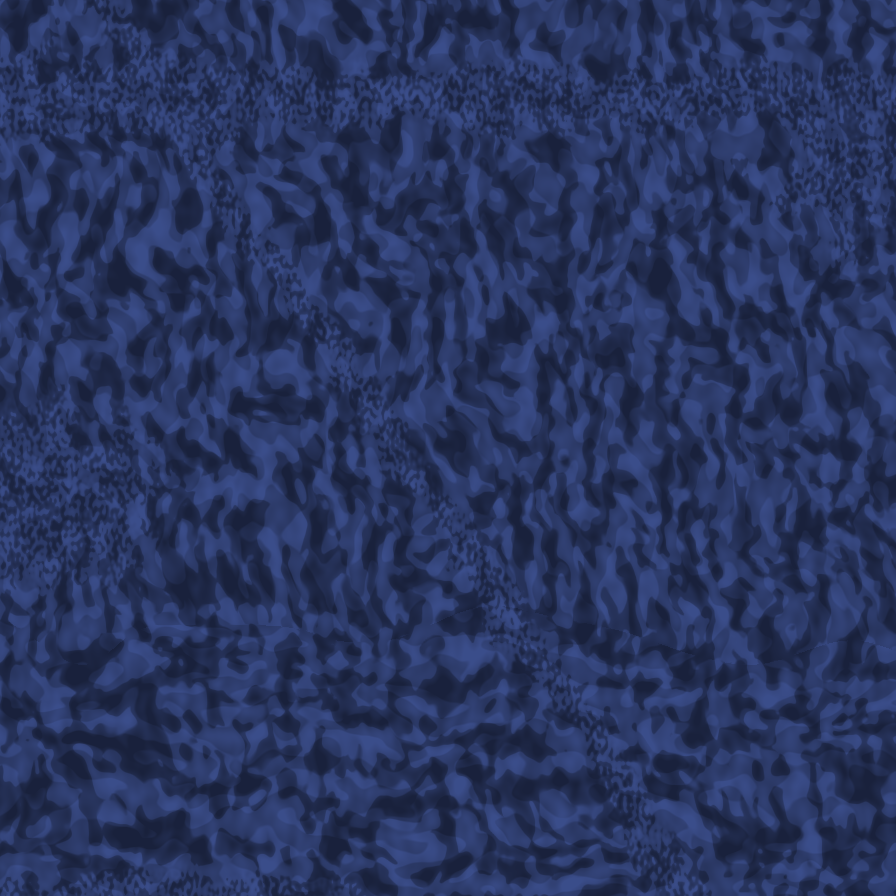
Write a Shadertoy shader that draws this texture.

```glsl
// Dark blue worn fabric: wavy strands over shadowed gaps, upright above and
// lying flat near the bottom. Two stretched gradient noises are warped, cut
// to strands with crisp facets, and broken by bands of fine grain.

vec2 gradientAt(vec2 cell) {
    vec3 h = fract(cell.xyx * vec3(0.1031, 0.1030, 0.0973));
    h += dot(h, h.yzx + 33.33);
    float angle = 6.2832 * fract((h.x + h.y) * h.z);
    return vec2(cos(angle), sin(angle));
}

float gradientNoise(vec2 p) {
    vec2 i = floor(p), f = p - i;
    vec2 u = f * f * f * (f * (f * 6.0 - 15.0) + 10.0);
    float a = dot(gradientAt(i), f);
    float b = dot(gradientAt(i + vec2(1, 0)), f - vec2(1, 0));
    float c = dot(gradientAt(i + vec2(0, 1)), f - vec2(0, 1));
    float d = dot(gradientAt(i + vec2(1, 1)), f - vec2(1, 1));
    return mix(mix(a, b, u.x), mix(c, d, u.x), u.y);
}

// Soft bell around zero
float bell(float x) {
    return exp(-x * x);
}

// Where the weave dissolves into fine grain
float grainZone(vec2 p) {
    vec2 q = p + 0.03 * vec2(gradientNoise(p * 9.0 + 3.0), gradientNoise(p * 9.0 + 41.0));
    float topBand = bell((q.y - 0.89) / 0.042);
    float crease = 0.9 * bell((q.x - 0.234 - 0.66 * (0.818 - q.y)) / 0.027);
    float leftPatch = 0.85 * bell(length((q - vec2(0.05, 0.44)) / vec2(0.15, 0.13)));
    float rightPatch = 0.8 * bell(length((q - vec2(0.95, 0.81)) / vec2(0.10, 0.10)));
    float hem = 0.8 * bell((q.y - 0.005) / 0.025) * smoothstep(0.6, 0.2, q.x);
    float zone = max(max(topBand, crease), max(max(leftPatch, rightPatch), hem));
    return smoothstep(0.25, 0.75, zone + 0.5 * gradientNoise(p * 26.0 + 17.0));
}

// Wavy coordinates shared by strands and facets
vec2 warped(vec2 p) {
    vec2 q = p + 0.03 * vec2(gradientNoise(p * 8.0 + 11.0), gradientNoise(p * 8.0 + 29.0));
    q += 0.007 * vec2(gradientNoise(p * 38.0 + 5.0), gradientNoise(p * 38.0 + 63.0));
    return q + vec2(0.1 * q.y, 0.0);
}

// Positive on strands, negative in the gaps
float strandField(vec2 p, vec2 q, float grain, float lying) {
    float upright = gradientNoise(q * vec2(45.0, 21.0));
    float flatLying = gradientNoise(q * vec2(14.0, 44.0) + 70.0);
    float weave = mix(upright, flatLying, 0.12 + 0.38 * lying) * (1.0 + 0.35 * lying);
    weave += 0.4 * gradientNoise(q * vec2(78.0, 58.0) + 90.0);
    float speckle = gradientNoise(p * vec2(190.0, 120.0) + 120.0);
    return mix(weave, 0.4 * weave + 0.7 * speckle, grain) - 0.005;
}

void mainImage(out vec4 fragColor, in vec2 fragCoord) {
    vec2 p = fragCoord / iResolution.xy;
    vec2 q = warped(p);
    float grain = grainZone(p);
    float lying = smoothstep(0.36, 0.24, p.y + 0.12 * gradientNoise(p * 5.0 + 8.0));
    float field = strandField(p, q, grain, lying);

    // Edges run from crisp to slightly blurred along each strand
    float blur = smoothstep(0.05, 0.4, gradientNoise(p * 36.0 + 51.0));
    float edge = 0.5 * fwidth(field) + mix(0.01, 0.08, blur);
    float strand = smoothstep(-edge, edge, field);

    // Small overlapping facets with clear borders
    float fold = gradientNoise(q * mix(vec2(50.0, 32.0), vec2(28.0, 46.0), step(0.5, lying)) + 33.0);
    float foldEdge = 0.5 * fwidth(fold) + 0.03;
    float facet = smoothstep(-foldEdge, foldEdge, fold - 0.03);
    float sheen = gradientNoise(p * vec2(60.0, 42.0) + 140.0);

    // Gaps deepen away from strands; strands carry a gentle sheen
    float gapTone = 0.575 - 0.4 * max(-field, 0.0) + 0.13 * facet + 0.12 * sheen;
    float strandTone = 0.77 + 0.15 * facet + 0.16 * sheen + 0.22 * max(field, 0.0);
    gapTone = clamp(gapTone, 0.45, 0.76) + 0.04 * grain;
    strandTone = clamp(strandTone, 0.66, 1.04);

    vec3 brightBlue = vec3(0.22, 0.29, 0.52);
    fragColor = vec4(brightBlue * mix(gapTone, strandTone, strand), 1.0);
}
```
